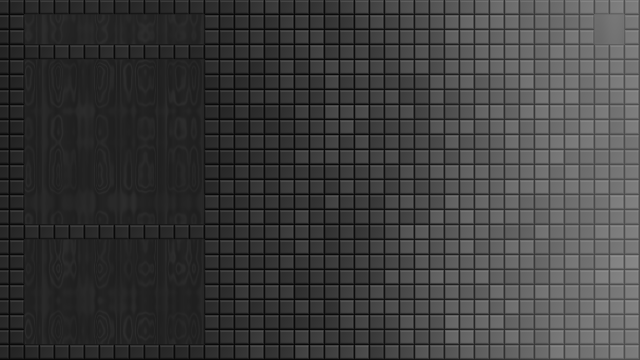
This background is drawn by a Shadertoy shader. Its source:

```glsl
// A wall of bevelled grey tiles with flat etched panels set into it, lit by a haze from the right.
// The grid comes from floor and fract, the panels from box masks on the grid,
// and the etching from contours of layered sines along each axis.

float hash(vec2 cell) {
    return fract(sin(dot(cell, vec2(41.3, 289.1))) * 4375.85);
}

// 1 inside the box from lo to hi, with an edge of the given softness
float box(vec2 p, vec2 lo, vec2 hi, float soft) {
    vec2 d = max(lo - p, p - hi);
    return 1.0 - smoothstep(-soft, soft, max(d.x, d.y));
}

// Upright contour loops built from separate waves in x and y; returns 0 to 1
float etching(vec2 p) {
    float across = 0.0, along = 0.0, scale = 1.0;
    for (int i = 0; i < 4; i++) {
        float phase = float(i) * 2.1;
        across += sin(p.x * 2.3 * scale + phase) / scale;
        along += sin(p.y * 1.1 * scale + phase * 1.7) / scale;
        scale *= 1.73;
    }
    float field = across + 0.6 * along + 0.5 * across * along;
    float contour = 0.5 + 0.5 * sin(field * 4.5);
    float patches = 0.5 + 0.5 * sin(p.x * 0.9 + 1.0) * sin(p.y * 0.7 + 0.6 * sin(p.x));
    float streak = 0.5 + 0.5 * sin(p.x * 7.0 + 2.0 * sin(p.x * 2.3));
    return contour * contour * (0.35 + 0.4 * patches) + 0.25 * streak;
}

// One tile face with its raised rim; f runs 0 to 1 across the cell
float tile(vec2 f, float shade, float soft) {
    float face = box(f, vec2(0.17, 0.17), vec2(0.85, 0.82), soft);
    float topRim = smoothstep(0.78, 0.84, f.y);
    float sideRim = smoothstep(0.81, 0.87, f.x);
    float lowRim = 1.0 - smoothstep(0.1, 0.2, f.y);
    float rim = shade + 0.07 * topRim + 0.03 * sideRim - 0.02 * lowRim;
    float inner = shade + 0.02 * (f.x - f.y);
    return mix(rim, inner, face);
}

void mainImage(out vec4 fragColor, in vec2 fragCoord) {
    vec2 uv = fragCoord / iResolution.xy;
    float soft = 0.5 * 24.0 / iResolution.y;

    // Grid of 24 rows, shifted so the joints fall between the cells
    vec2 grid = fragCoord / iResolution.y * 24.0 - vec2(0.628, 0.04);
    vec2 cell = floor(grid);
    vec2 f = fract(grid);

    // Tile shade: slow drift plus a random step for each tile
    float right = smoothstep(0.2, 0.6, uv.x);
    float drift = (0.008 + 0.012 * right) * sin(cell.x * 0.45 + 1.2 * sin(cell.y * 0.3));
    float spread = mix(0.075, 0.045, uv.y) * right + 0.015;
    float shade = 0.152 + 0.08 * uv.x + drift + spread * (hash(cell) - 0.5);
    float grey = tile(f, shade, soft);

    // Three stacked panels on the left
    float panel = box(grid, vec2(1.0, 1.0), vec2(13.0, 8.0), soft);
    panel = max(panel, box(grid, vec2(1.0, 9.0), vec2(13.0, 20.0), soft));
    panel = max(panel, box(grid, vec2(1.0, 21.0), vec2(13.0, 23.0), soft));
    float etched = 0.122 + 0.055 * etching(grid) + 0.012 * smoothstep(20.0, 22.0, grid.y);
    grey = mix(grey, etched, panel);

    // Small smooth panel at the upper right
    float plate = box(grid, vec2(39.0, 21.0), vec2(41.0, 23.0), soft);
    float plateShade = 0.17 + 0.02 * sin(grid.x * 3.0) + 0.015 * (grid.y - 22.0);
    grey = mix(grey, plateShade, plate);

    // Haze that brightens towards the right edge
    float bend = 0.012 * sin(uv.y * 6.0 + 1.0);
    float haze = 0.35 * smoothstep(0.34, 1.07, uv.x + bend);
    grey = mix(grey, 1.0, haze);

    // Dark joints, filled by the haze only near the right
    float body = box(f, vec2(0.06), vec2(0.94), soft);
    float joint = mix(0.035, 0.85, haze * smoothstep(0.4, 0.95, uv.x));
    grey = mix(joint, grey, max(body, max(panel, plate)));

    fragColor = vec4(vec3(grey), 1.0);
}
```
